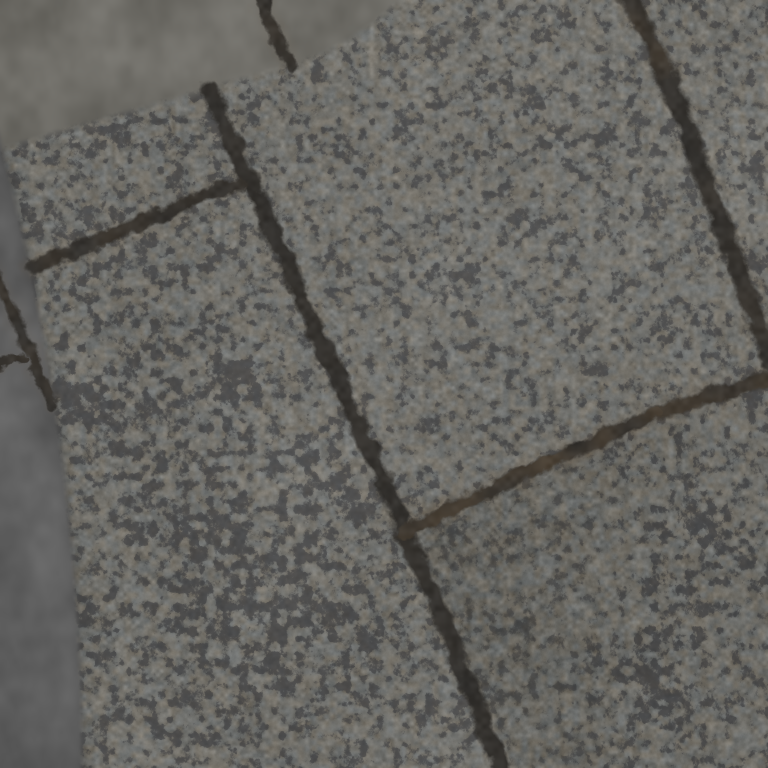
This texture is drawn by a Shadertoy shader. Its source:

```glsl
const vec3 STONE = vec3(0.412, 0.408, 0.388);
const vec3 DARK_GRAIN = vec3(0.235, 0.235, 0.245);
const vec3 SMOOTH_TOP = vec3(0.425, 0.418, 0.395);
const vec3 SMOOTH_SIDE = vec3(0.375, 0.375, 0.375);
const vec3 JOINT = vec3(0.185, 0.178, 0.168);
const vec3 RUST = vec3(0.30, 0.255, 0.20);
const float GRAIN_SCALE = 95.0;
const float FINE_SCALE = 190.0;
const float EDGE_ROUGHNESS = 0.011;

// Joint segments: start.xy, end.xy
const int JOINTS = 11;
const vec4 SEGMENTS[JOINTS] = vec4[JOINTS](
    vec4(0.271, 0.885, 0.527, 0.310), vec4(0.527, 0.310, 0.658, -0.01),
    vec4(0.814, 1.010, 0.866, 0.909), vec4(0.866, 0.909, 1.005, 0.530),
    vec4(0.527, 0.310, 0.859, 0.464), vec4(0.859, 0.464, 1.010, 0.511),
    vec4(0.046, 0.655, 0.313, 0.763), vec4(0.334, 1.010, 0.378, 0.915),
    vec4(-0.01, 0.645, 0.039, 0.544), vec4(0.039, 0.544, 0.068, 0.475),
    vec4(-0.01, 0.522, 0.030, 0.534));
const float HALF_WIDTHS[JOINTS] = float[JOINTS](
    0.0115, 0.0115, 0.012, 0.0125, 0.009, 0.010, 0.0095, 0.009, 0.009, 0.007, 0.005);
const float RUSTINESS[JOINTS] = float[JOINTS](
    0.1, 0.1, 0.45, 0.2, 0.7, 0.5, 0.35, 0.3, 0.3, 0.3, 0.3);

// Dark stains: centre.xy, radius
const int STAINS = 10;
const vec3 STAIN_SPOTS[STAINS] = vec3[STAINS](
    vec3(0.28, 0.31, 0.045), vec3(0.572, 0.642, 0.035), vec3(0.12, 0.82, 0.035),
    vec3(0.42, 0.36, 0.060), vec3(0.915, 0.32, 0.060), vec3(0.88, 0.19, 0.060),
    vec3(0.85, 0.10, 0.050), vec3(0.33, 0.20, 0.100), vec3(0.12, 0.49, 0.050),
    vec3(0.30, 0.49, 0.050));

float hash(vec2 p) {
    return fract(sin(dot(p, vec2(127.1, 311.7))) * 43758.5453);
}

float noise(vec2 p) {
    vec2 i = floor(p), f = fract(p);
    f = f * f * (3.0 - 2.0 * f);
    return mix(mix(hash(i), hash(i + vec2(1, 0)), f.x),
               mix(hash(i + vec2(0, 1)), hash(i + vec2(1, 1)), f.x), f.y);
}

float fbm(vec2 p) {
    float sum = 0.0, amp = 0.5;
    for (int i = 0; i < 4; i++) {
        sum += amp * noise(p);
        p = mat2(1.6, 1.2, -1.2, 1.6) * p + 7.3;
        amp *= 0.5;
    }
    return sum / 0.9375;
}

float segmentDistance(vec2 p, vec4 s) {
    vec2 pa = p - s.xy, ba = s.zw - s.xy;
    return length(pa - ba * clamp(dot(pa, ba) / dot(ba, ba), 0.0, 1.0));
}

float stainAmount(vec2 p) {
    float amount = 0.0;
    for (int i = 0; i < STAINS; i++) {
        vec2 q = (p - STAIN_SPOTS[i].xy) / STAIN_SPOTS[i].z;
        amount = max(amount, exp(-dot(q, q)));
    }
    return amount;
}

// Speckled granite with denser dark grains inside the stains
vec3 granite(vec2 p) {
    float coarse = fbm(p * GRAIN_SCALE);
    float fine = noise(p * FINE_SCALE + 31.0);
    float tint = noise(p * 120.0 + 57.0) - 0.5;
    float leftSlab = smoothstep(0.01, -0.01, p.x - 0.271 - (0.885 - p.y) * 0.44);
    float lowerSlab = (1.0 - leftSlab) * smoothstep(0.01, -0.01, p.y - 0.31 - (p.x - 0.527) * 0.43);
    float dull = lowerSlab * smoothstep(0.85, 0.68, p.x);
    float density = 0.36 + 0.04 * leftSlab + 0.13 * stainAmount(p) + 0.10 * (fbm(p * 9.0) - 0.5);
    float grain = smoothstep(density + 0.09, density - 0.09, coarse);
    vec3 col = STONE + 0.17 * (coarse - 0.46) + 0.09 * (fine - 0.5);
    col += vec3(0.035, 0.005, -0.03) * tint;
    col = mix(col, DARK_GRAIN, grain * (0.62 - 0.2 * dull));
    col += 0.05 * (fbm(p * 5.0 + 3.0) - 0.5);
    return col + 0.018 - 0.025 * lowerSlab - 0.015 * dull;
}

// Blurred, nearly featureless stone beyond the curved borders
vec3 smoothStone(vec2 p, vec3 base) {
    float clouds = fbm(p * vec2(16.0, 11.0)) - 0.5;
    float soft = noise(p * 55.0) - 0.5;
    return base + 0.14 * clouds + 0.035 * soft;
}

void mainImage(out vec4 fragColor, in vec2 fragCoord) {
    vec2 p = fragCoord / iResolution.xy;

    // Slab surfaces
    float topEdge = 0.805 + 0.29 * p.x + 2.2 * pow(max(p.x - 0.38, 0.0), 2.0);
    float sideEdge = 0.107 - 0.16 * p.y * p.y;
    float topMask = smoothstep(-0.008, 0.008, p.y - topEdge);
    float sideMask = smoothstep(0.006, -0.006, p.x - sideEdge);
    vec3 col = mix(granite(p), smoothStone(p, SMOOTH_TOP), topMask);
    col = mix(col, smoothStone(p, SMOOTH_SIDE), sideMask);
    col *= 1.0 - 0.12 * exp(-abs(p.x - sideEdge) * 90.0) * (1.0 - topMask);

    // Ragged joints with a rusty fringe
    vec2 jitter = vec2(fbm(p * 60.0), fbm(p * 60.0 + 19.0)) - 0.5;
    vec2 q = p + jitter * EDGE_ROUGHNESS * 1.6;
    float cover = 0.0, rust = 0.0, fringe = 0.0;
    for (int i = 0; i < JOINTS; i++) {
        float d = segmentDistance(q, SEGMENTS[i]) / HALF_WIDTHS[i];
        float c = smoothstep(1.3, 0.6, d);
        rust = max(rust, c * RUSTINESS[i]);
        fringe = max(fringe, RUSTINESS[i] * smoothstep(2.6, 0.8, d));
        cover = max(cover, c);
    }
    col = mix(col, RUST * 1.25, fringe * 0.55 * noise(p * 35.0));
    vec3 fill = mix(JOINT, RUST, rust * noise(p * 28.0 + 5.0) * 1.3);
    fill += 0.06 * (noise(p * 130.0) - 0.5);
    col = mix(col, fill, cover * 0.94);
    fragColor = vec4(clamp(col, 0.0, 1.0), 1.0);
}
```
